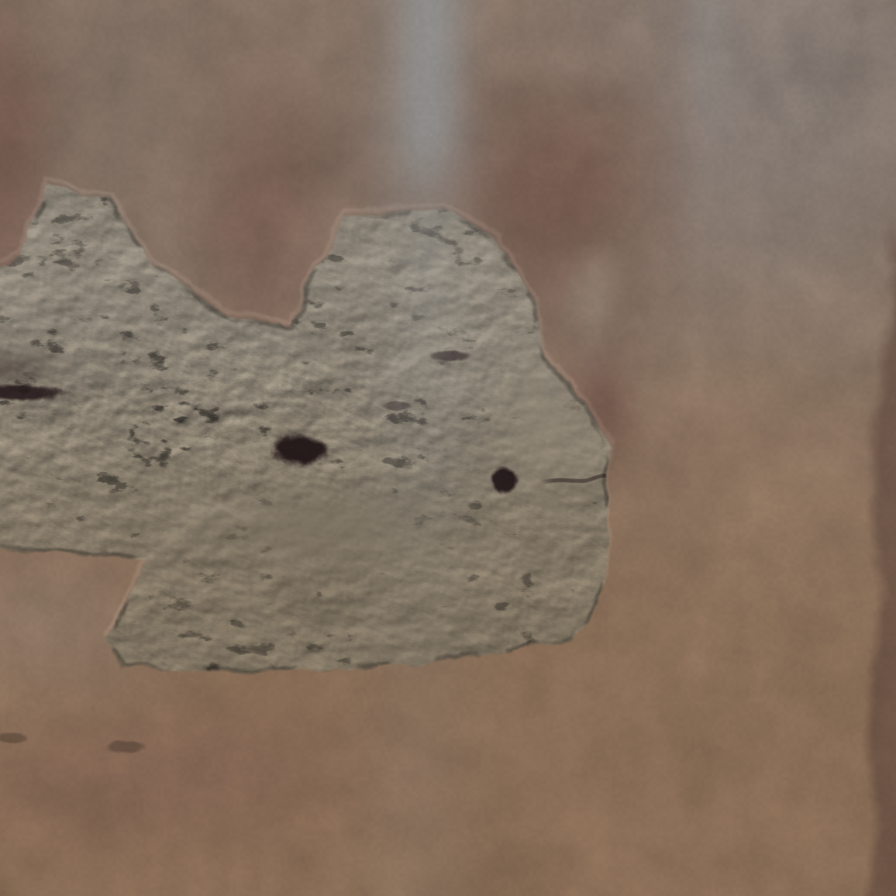
This texture is drawn by a Shadertoy shader. Its source:

```glsl
// Weathered ochre plaster wall with an exposed patch of rough, pitted stone.
#define PATCH_WOBBLE 0.016
#define RELIEF 0.62
#define PIT_DEPTH 0.42
#define GRAIN 0.035
#define MOTTLE 0.13
#define STREAK_X 0.478
#define STONE_TOP vec3(0.545, 0.515, 0.465)
#define STONE_LOW vec3(0.500, 0.455, 0.385)
#define RED_CLAY vec3(0.445, 0.335, 0.290)
#define PALE_LIME vec3(0.565, 0.570, 0.570)
#define HOLE_DARK vec3(0.130, 0.085, 0.090)

// Outline of the exposed stone, clockwise from the left edge
const vec2 OUTLINE[23] = vec2[](
    vec2(-.03, .703), vec2(.026, .711), vec2(.052, .795), vec2(.124, .776),
    vec2(.169, .703), vec2(.26, .648), vec2(.326, .633), vec2(.349, .694),
    vec2(.388, .755), vec2(.495, .768), vec2(.557, .729), vec2(.599, .661),
    vec2(.609, .603), vec2(.658, .544), vec2(.681, .499), vec2(.677, .349),
    vec2(.638, .286), vec2(.508, .263), vec2(.299, .25), vec2(.137, .255),
    vec2(.117, .29), vec2(.167, .375), vec2(-.03, .391));

float hash(vec2 p) {
    vec3 q = fract(vec3(p.xyx) * 0.1031);
    q += dot(q, q.yzx + 33.33);
    return fract((q.x + q.y) * q.z);
}

float noise(vec2 p) {
    vec2 i = floor(p), f = fract(p);
    f = f * f * (3.0 - 2.0 * f);
    return mix(mix(hash(i), hash(i + vec2(1, 0)), f.x),
               mix(hash(i + vec2(0, 1)), hash(i + 1.0), f.x), f.y);
}

float fbm(vec2 p) {
    float sum = 0.0, amp = 0.5;
    for (int i = 0; i < 5; i++) {
        sum += amp * noise(p);
        p = mat2(1.6, 1.2, -1.2, 1.6) * p + 17.3;
        amp *= 0.5;
    }
    return sum;
}

// Signed distance to the outline, negative inside
float patchDistance(vec2 p) {
    float d = 1e3, side = 1.0;
    for (int i = 0, j = 22; i < 23; j = i, i++) {
        vec2 e = OUTLINE[j] - OUTLINE[i], w = p - OUTLINE[i];
        vec2 b = w - e * clamp(dot(w, e) / dot(e, e), 0.0, 1.0);
        d = min(d, dot(b, b));
        bvec3 c = bvec3(p.y >= OUTLINE[i].y, p.y < OUTLINE[j].y, e.x * w.y > e.y * w.x);
        if (all(c) || all(not(c))) side = -side;
    }
    return side * sqrt(d);
}

float blob(vec2 p, vec2 centre, vec2 radius) {
    vec2 q = (p - centre) / radius;
    return exp(-dot(q, q));
}

// Irregular hole with a fairly crisp rim
float hole(vec2 p, vec2 centre, vec2 radius) {
    float ragged = 0.7 * (fbm(p * 70.0) - 0.5);
    return 1.0 - smoothstep(0.65, 1.2, length((p - centre) / radius) + ragged);
}

vec3 plaster(vec2 p) {
    vec2 q = p + 0.07 * (vec2(fbm(p * 6.0), fbm(p * 6.0 + 40.0)) - 0.5);
    vec3 c = mix(vec3(.535, .425, .335), vec3(.515, .445, .395), smoothstep(.2, .85, q.y));
    // Broad stains
    c = mix(c, vec3(.55, .45, .365), .7 * blob(q, vec2(.85, .48), vec2(.16, .22)));
    c = mix(c, vec3(.535, .495, .47), .85 * blob(q, vec2(.88, .92), vec2(.20, .28)));
    c = mix(c, vec3(.545, .465, .40), .7 * blob(q, vec2(.06, .32), vec2(.14, .10)));
    c = mix(c, RED_CLAY, .75 * blob(q, vec2(.0, .85), vec2(.06, .20)));
    c = mix(c, RED_CLAY, .65 * blob(q, vec2(.29, .78), vec2(.08, .15)));
    c = mix(c, RED_CLAY, .85 * blob(q, vec2(.61, .79), vec2(.12, .13)));
    c = mix(c, RED_CLAY, .85 * blob(q, vec2(.675, .56), vec2(.035, .07)));
    c = mix(c, RED_CLAY, .45 * blob(q, vec2(.18, .13), vec2(.25, .08)));
    c = mix(c, vec3(.57, .51, .46), .65 * blob(q, vec2(.67, .66), vec2(.025, .06)));
    c = mix(c, vec3(.55, .48, .43), .5 * blob(q, vec2(.65, .94), vec2(.08, .025)));
    c = mix(c, RED_CLAY * .8, .6 * smoothstep(.97, .99, q.x) * smoothstep(.78, .68, p.y));
    // Cloudy wear and fine vertical wash
    c *= 1.0 + MOTTLE * (fbm(p * vec2(9, 12)) - .48) + MOTTLE * (fbm(p * 27.0) - .48);
    c *= 1.0 + .03 * (noise(p * vec2(45, 3)) - .5);
    // Shallow chips at the lower left
    float chips = hole(p, vec2(.143, .167), vec2(.022, .007)) + hole(p, vec2(.013, .176), vec2(.018, .006));
    return c * (1.0 - .22 * chips);
}

float stoneHeight(vec2 p) {
    return .55 * fbm(p * vec2(22, 36)) + .3 * fbm(p * vec2(60, 95) + 9.0);
}

vec3 stone(vec2 p) {
    vec3 c = mix(STONE_LOW, STONE_TOP, smoothstep(.3, .7, p.y));
    // Smooth areas keep some old render; the middle band is rougher
    float smoothArea = max(blob(p, vec2(.62, .53), vec2(.07, .08)), blob(p, vec2(.35, .41), vec2(.12, .045)));
    float rough = (.75 + .4 * blob(p, vec2(.25, .53), vec2(.4, .09))) * (1.0 - .75 * smoothArea);
    float slope = stoneHeight(p) - stoneHeight(p + vec2(-.003, .005));
    c *= 1.0 + rough * clamp(RELIEF * slope * 2.4, -.3, .2);
    c *= 1.0 + .16 * (fbm(p * vec2(8, 14) + 5.0) - .48);
    float pits = smoothstep(.64, .77, fbm(p * vec2(34, 62) + 71.0));
    c *= 1.0 - PIT_DEPTH * pits * rough;
    // Deep cavities, ledge at the left and the crack on the right
    c = mix(c, HOLE_DARK, .95 * hole(p, vec2(.335, .498), vec2(.029, .017)));
    c = mix(c, HOLE_DARK, .95 * hole(p, vec2(.563, .464), vec2(.014, .013)));
    c = mix(c, HOLE_DARK, .6 * hole(p, vec2(.50, .603), vec2(.02, .006)));
    c = mix(c, HOLE_DARK, .45 * hole(p, vec2(.443, .547), vec2(.018, .005)));
    c = mix(c, HOLE_DARK, .4 * blob(p, vec2(.01, .59), vec2(.05, .018)));
    c = mix(c, HOLE_DARK, .85 * hole(p, vec2(.015, .562), vec2(.05, .009)));
    float crackY = .467 + .012 * (noise(vec2(p.x * 40.0, 3.0)) - .5);
    float crack = smoothstep(.0035, .001, abs(p.y - crackY)) * smoothstep(.60, .62, p.x);
    return mix(c, HOLE_DARK, .5 * crack);
}

void mainImage(out vec4 fragColor, in vec2 fragCoord) {
    vec2 p = fragCoord / iResolution.xy;
    float soft = max(.0022, 1.0 / iResolution.y);
    vec2 wobble = PATCH_WOBBLE * (vec2(fbm(p * 32.0), fbm(p * 32.0 + 23.0)) - .48);
    float d = patchDistance(p + wobble);
    float below = patchDistance(p + wobble - vec2(0, .006));
    float inside = smoothstep(soft, -soft, d);
    vec3 c = mix(plaster(p), stone(p), inside);
    // Broken rim: dark line with a pale lip under it
    float broken = smoothstep(.35, .6, noise(p * 38.0));
    c *= 1.0 - .28 * broken * smoothstep(.005, .0, abs(d + .002));
    c += .05 * smoothstep(.005, .0, abs(below)) * (1.0 - inside);
    // Pale runoff streak, strong above the stone and faint below
    float across = (p.x - STREAK_X + .01 * (1.0 - p.y)) / mix(.065, .042, smoothstep(.3, 1.0, p.y));
    float strength = mix(.18, .28, smoothstep(.45, .75, p.y)) + .58 * smoothstep(.74, .87, p.y);
    vec3 wash = mix(vec3(.49, .46, .42), PALE_LIME, smoothstep(.25, .6, p.y));
    c = mix(c, wash, strength * exp(-across * across));
    c = mix(c, PALE_LIME, .3 * blob(p, vec2(.79, 1.0), vec2(.03, .22)));
    c *= 1.0 + GRAIN * (noise(p * 260.0) - .5);
    fragColor = vec4(c, 1.0);
}
```
